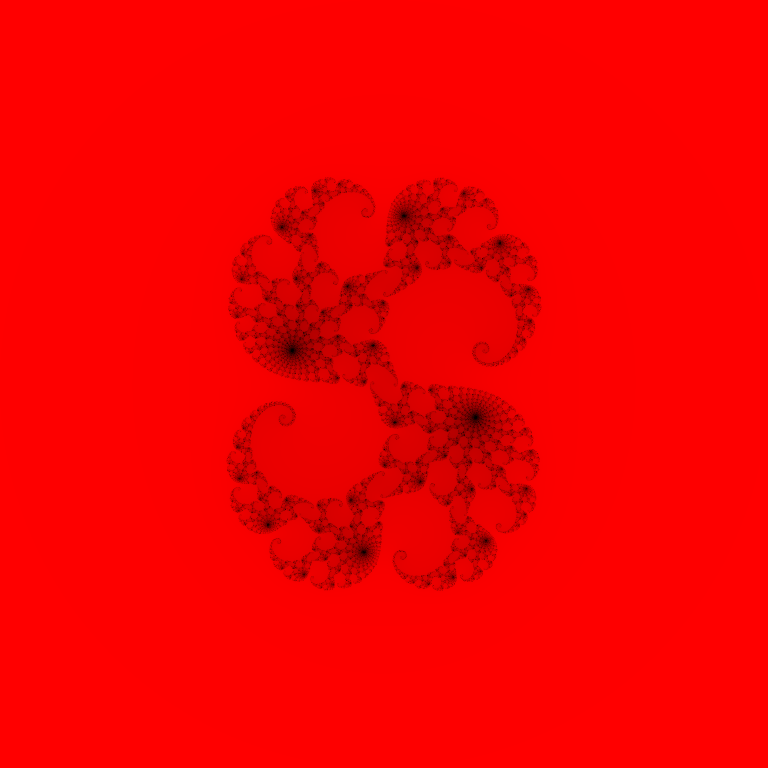
Write a WebGL 1 fragment shader that draws this background.

```glsl
precision highp float;

uniform vec2 u_resolution;

const vec2 JULIA_SEED = vec2(0.28, -0.008);
const float VIEW_SIZE = 4.0;       // width of the plane shown on the canvas
const float ESCAPE_RADIUS = 2.0;
const int MAX_STEPS = 255;
const int SAMPLES = 2;             // samples per pixel side
const vec3 FAST_COLOR = vec3(1.0, 0.0, 0.0);
const vec3 SLOW_COLOR = vec3(0.0);

vec2 complexSquare(vec2 z) {
    return vec2(z.x * z.x - z.y * z.y, 2.0 * z.x * z.y);
}

// Share of the step budget used before the orbit escapes
float escapeTime(vec2 z) {
    float steps = 0.0;
    for (int i = 0; i < MAX_STEPS; i++) {
        if (dot(z, z) > ESCAPE_RADIUS * ESCAPE_RADIUS) break;
        z = complexSquare(z) + JULIA_SEED;
        steps += 1.0;
    }
    return steps / float(MAX_STEPS);
}

vec2 planePoint(vec2 fragment) {
    float side = min(u_resolution.x, u_resolution.y);
    return VIEW_SIZE * (fragment - 0.5 * u_resolution) / side;
}

void main() {
    // Average a small grid of samples to soften the filaments
    float slowness = 0.0;
    for (int row = 0; row < SAMPLES; row++) {
        for (int column = 0; column < SAMPLES; column++) {
            vec2 cell = vec2(float(column), float(row)) + 0.5;
            vec2 offset = cell / float(SAMPLES) - 0.5;
            slowness += escapeTime(planePoint(gl_FragCoord.xy + offset));
        }
    }
    slowness /= float(SAMPLES * SAMPLES);

    gl_FragColor = vec4(mix(FAST_COLOR, SLOW_COLOR, slowness), 1.0);
}
```
